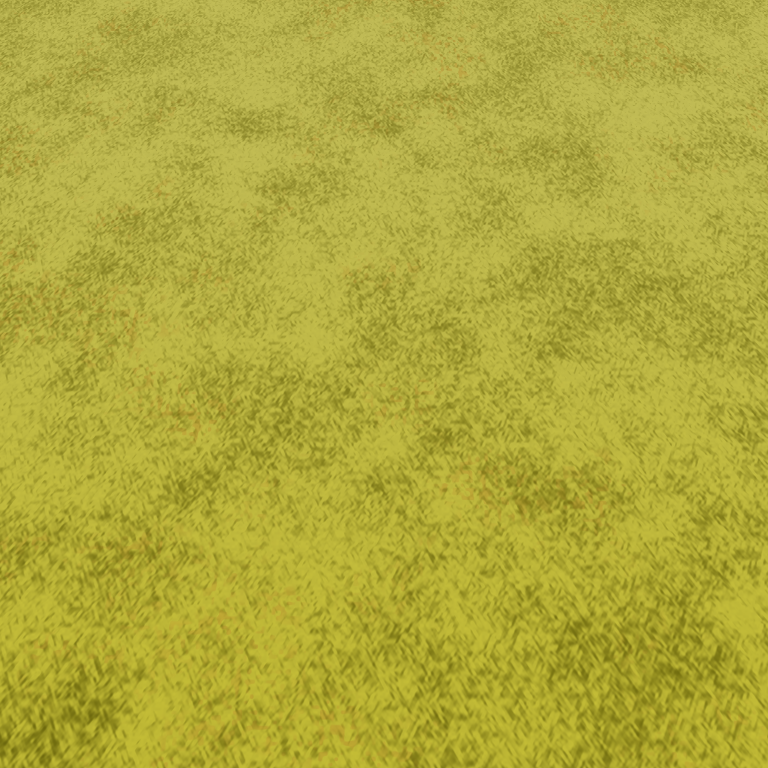
Reproduce this texture procedurally as a WebGL 1 fragment shader.

```glsl
precision highp float;
// A mossy yellow-green turf seen at a slant, paling with distance.
// Fine crossed blades of noise are darkened where small ground patches
// gather; both are laid out in perspective and veiled by a light haze.
uniform vec2 u_resolution;

const float HORIZON = 2.0;      // height of the vanishing line, in canvases
const float BLADE_DENSITY = 480.0;
const float PATCH_DENSITY = 19.0;
const float RUST_DENSITY = 12.0;

const vec3 NEAR_TURF = vec3(0.750, 0.723, 0.205);
const vec3 FAR_TURF = vec3(0.752, 0.732, 0.335);
const vec3 SHADE = vec3(0.385, 0.370, 0.030);
const vec3 RUST = vec3(0.72, 0.53, 0.17);

float hash(vec2 p) {
  vec3 q = fract(vec3(p.xyx) * 0.1031);
  q += dot(q, q.yzx + 33.33);
  return fract((q.x + q.y) * q.z);
}

float valueNoise(vec2 p) {
  vec2 cell = floor(p);
  vec2 f = fract(p);
  f = f * f * (3.0 - 2.0 * f);
  float low = mix(hash(cell), hash(cell + vec2(1.0, 0.0)), f.x);
  float high = mix(hash(cell + vec2(0.0, 1.0)), hash(cell + 1.0), f.x);
  return mix(low, high, f.y);
}

// Layered noise, turned a little at each octave to hide the grid.
float fbm(vec2 p) {
  mat2 turn = mat2(1.6, 1.2, -1.2, 1.6);
  float sum = 0.0;
  float total = 0.0;
  float weight = 1.0;
  for (int i = 0; i < 4; i++) {
    sum += weight * valueNoise(p);
    total += weight;
    p = turn * p + 17.3;
    weight *= 0.62;
  }
  return sum / total;
}

// Blades leaning sideways by lean, longer than they are wide.
float blades(vec2 p, float lean, float stretch) {
  return valueNoise(vec2(p.x + lean * p.y, p.y / stretch));
}

// Two crossed sets of blades; which one leads changes from tuft to tuft.
float bladeGrain(vec2 p, float stretch) {
  float left = blades(p, 0.5, stretch);
  float right = blades(p + 91.7, -0.5, stretch);
  float lead = smoothstep(0.25, 0.75, valueNoise(p * 0.31 + 40.0));
  return mix(left, right, mix(0.25, 0.75, lead));
}

void main() {
  vec2 uv = gl_FragCoord.xy / u_resolution;

  // Perspective: ground is foreshortened, upright blades only shrink.
  float depth = 1.0 / (HORIZON - uv.y);
  float across = (uv.x - 0.5) * depth;
  vec2 ground = vec2(across, 1.9 * depth);
  vec2 upright = vec2(across, log(depth)) * BLADE_DENSITY;

  // Dark specks crowd together inside the patches.
  float patchiness = fbm(ground * PATCH_DENSITY + 5.0) - 0.5;
  float grain = bladeGrain(upright, mix(1.5, 1.0, uv.y));
  float shade = smoothstep(0.2, 1.25, grain + 0.85 * patchiness);
  shade *= mix(0.90, 0.50, uv.y);

  // Pale base, a few rusty tufts, then the shade and a fine glint.
  float haze = smoothstep(0.0, 1.0, uv.y);
  vec3 colour = mix(NEAR_TURF, FAR_TURF, haze);
  float rust = smoothstep(0.58, 0.76, fbm(ground * RUST_DENSITY + 63.0));
  rust *= smoothstep(0.5, 0.8, valueNoise(upright * 0.6 + 29.0));
  colour = mix(colour, RUST, 0.4 * rust);
  colour = mix(colour, SHADE, shade);
  float glint = valueNoise(upright + 150.0) - 0.5;
  colour *= 1.0 + 0.05 * glint * (1.0 - 0.5 * haze);

  gl_FragColor = vec4(colour, 1.0);
}
```
